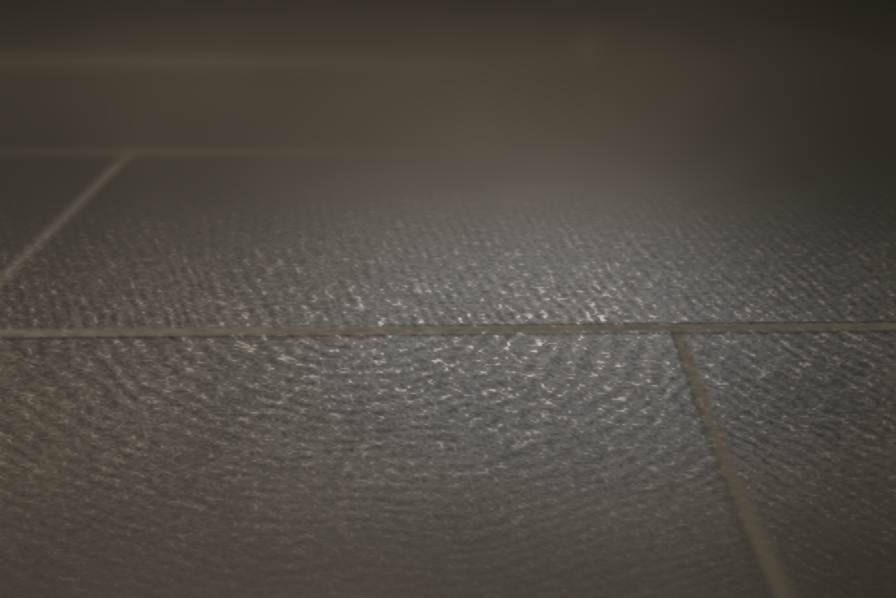
Reproduce this texture procedurally as a WebGL 2 fragment shader.

```glsl
#version 300 es
precision highp float;

uniform vec2 u_resolution;
out vec4 fragColor;

const vec3 WARM = vec3(1.06, 0.96, 0.79);
const vec3 COOL = vec3(1.02, 0.985, 0.955);
const vec3 GROUT = vec3(0.375, 0.345, 0.285);

float hash(vec2 p) {
    vec3 q = fract(p.xyx * vec3(0.1031, 0.1030, 0.0973));
    q += dot(q, q.yzx + 33.33);
    return fract((q.x + q.y) * q.z);
}

float noise(vec2 p) {
    vec2 i = floor(p), f = fract(p);
    f = f * f * (3.0 - 2.0 * f);
    return mix(mix(hash(i), hash(i + vec2(1, 0)), f.x),
               mix(hash(i + vec2(0, 1)), hash(i + vec2(1, 1)), f.x), f.y);
}

float fbm(vec2 p, int octaves) {
    float sum = 0.0, amp = 0.5;
    for (int i = 0; i < octaves; i++) {
        sum += amp * noise(p);
        p = p * 2.03 + 17.3;
        amp *= 0.5;
    }
    return sum;
}

float blob(vec2 p, vec2 centre, vec2 size) {
    vec2 d = (p - centre) / size;
    return exp(-dot(d, d));
}

// Band around a signed distance, with a chosen softness
float band(float d, float halfWidth, float blur) {
    return 1.0 - smoothstep(halfWidth - blur, halfWidth + blur, abs(d));
}

float ridges(float phase) {
    return cos(6.28318 * phase);
}

// Growth rings: leaning lines on the back plank
float backGrain(vec2 p, float h, float warp) {
    float lean = 0.45 + 1.0 * smoothstep(0.5, 1.5, p.x);
    return ridges(44.0 * (p.x + lean * h - 0.5 * h * h) + warp * 2.6);
}

// Flattened rings on the front plank
float frontGrain(vec2 p, float warp) {
    vec2 d = (p - vec2(0.60, 0.47)) * vec2(0.46, 1.0);
    return ridges(56.0 * length(d) + warp * 3.2);
}

float sideGrain(vec2 p, float warp) {
    return ridges(56.0 * (p.y + 0.5 * p.x) + warp * 2.4);
}

// Blurred floor light, brightest around the middle seam
float floorLight(vec2 p) {
    float light = mix(0.275, 0.320, smoothstep(0.0, 0.30, p.y));
    light = mix(light, 0.235, smoothstep(0.42, 0.74, p.y));
    light -= 0.040 * smoothstep(0.88, 1.02, p.y);
    light += 0.110 * blob(p, vec2(0.86, 0.46), vec2(0.42, 0.23));
    light += 0.070 * blob(p, vec2(0.86, 0.65), vec2(0.36, 0.16));
    light += 0.030 * blob(p, vec2(0.55, 0.87), vec2(0.65, 0.14));
    light -= 0.070 * smoothstep(1.05, 1.5, p.x);
    light -= 0.025 * (1.0 - smoothstep(0.0, 0.3, p.x));
    return light;
}

void main() {
    vec2 p = gl_FragCoord.xy / u_resolution.y;
    p.x *= 1.5 * u_resolution.y / u_resolution.x;
    float px = 1.0 / u_resolution.y;

    // Plank layout
    float seamY = 0.443 + 0.008 * p.x;
    float h = p.y - seamY;
    float fall = -h;
    float sideX = 1.133 + 0.34 * fall + 0.12 * fall * fall;
    float front = 1.0 - smoothstep(-px, px, h);
    float side = smoothstep(-px, px, p.x - sideX);

    // Grain, sharpest near the focal line
    float warp = fbm(p * vec2(5.0, 9.0), 4) - 0.47;
    float frontLines = mix(frontGrain(p, warp), sideGrain(p, warp), side);
    float lines = mix(backGrain(p, h, warp), frontLines, front);
    float backFocus = 1.0 - smoothstep(0.0, 0.27, h);
    float frontFocus = 1.0 - 0.72 * smoothstep(0.12, 0.45, fall);
    float focus = mix(backFocus, frontFocus, front);
    vec2 skewed = p + vec2(0.3 * p.y, 0.0);
    float fleck = noise(skewed * vec2(95.0, 170.0) + 3.0 * warp) - 0.5;
    float grit = noise(skewed * vec2(190.0, 310.0) + 5.0) - 0.5;
    float patches = fbm(p * vec2(3.5, 6.0) + 9.0, 3) - 0.44;

    float light = floorLight(p);
    float broken = 0.25 + 1.1 * noise(p * vec2(24.0, 40.0));
    float detail = 0.075 * lines * broken + 0.20 * fleck + 0.24 * grit;
    light *= 1.0 + focus * detail + 0.14 * patches;

    // Small glints on the crests
    float glint = smoothstep(0.18, 0.62, 0.75 * fleck + 0.5 * grit + 0.09 * lines);
    light += 0.17 * focus * glint * (0.35 + blob(p, vec2(0.82, 0.43), vec2(0.45, 0.14)));

    float neutral = blob(p, vec2(0.95, 0.42), vec2(0.62, 0.32));
    float coolness = clamp(0.18 + neutral, 0.0, 1.0) * (1.0 - smoothstep(0.6, 0.95, p.y));
    vec3 color = light * mix(WARM, COOL, coolness);

    // Distant seams, out of focus
    color += vec3(0.048, 0.044, 0.032) * band(p.y - 0.898, 0.006, 0.026) * (1.0 - smoothstep(0.2, 1.0, p.x));
    color += vec3(0.050, 0.046, 0.035) * band(p.y - 0.746, 0.003, 0.016) * (1.0 - smoothstep(0.2, 0.85, p.x));
    float slant = (p.x - 1.02 * (p.y - 0.531)) * 0.70;
    float slantSpan = smoothstep(0.49, 0.53, p.y) * (1.0 - smoothstep(0.71, 0.76, p.y));
    color += vec3(0.115, 0.108, 0.090) * band(slant, 0.005, 0.012) * slantSpan;
    color += 0.018 * WARM * blob(p, vec2(0.985, 0.92), vec2(0.025, 0.03));

    // Side seam with a shaded edge
    float sideDist = (p.x - sideX) * 0.93;
    float sideWidth = 0.008 + 0.022 * fall;
    float sideBlur = 0.003 + 0.035 * fall;
    color *= 1.0 - 0.25 * front * band(sideDist + sideWidth, 0.004, sideBlur);
    vec3 sideGrout = GROUT * 0.88 * (0.8 + 0.7 * light);
    color = mix(color, sideGrout, 0.75 * front * band(sideDist, sideWidth, sideBlur));

    // Main seam, with a dark lip
    float grain = 0.92 + 0.16 * noise(p * vec2(60.0, 150.0));
    vec3 grout = GROUT * grain * (1.06 - 0.20 * smoothstep(0.6, 1.5, p.x));
    color *= 1.0 - 0.25 * band(h + 0.009, 0.002, 0.004);
    color = mix(color, grout, 0.88 * band(h, 0.006, 0.003 + px));
    color *= 1.0 - 0.28 * band(h - 0.007, 0.001, 0.003) * smoothstep(0.3, 1.0, p.x);

    fragColor = vec4(clamp(color, 0.0, 1.0), 1.0);
}
```
